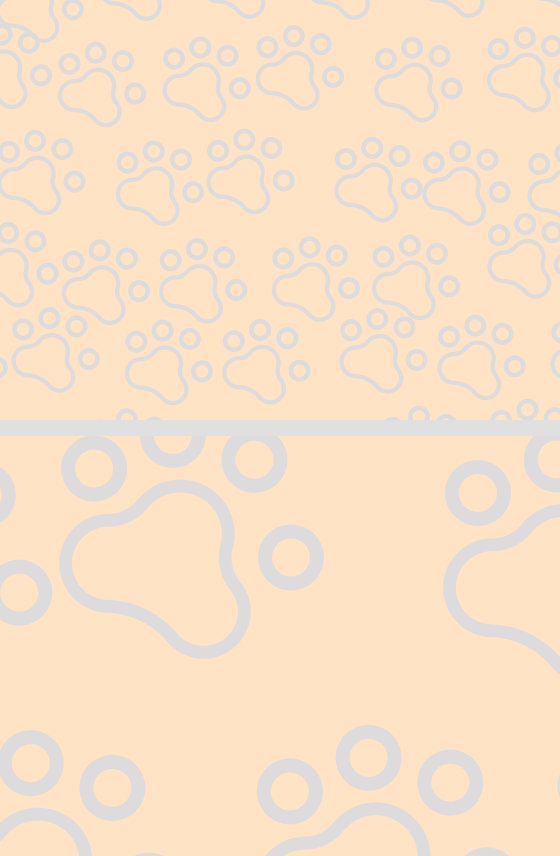
Top, the full canvas; bottom, a detail of the centre.
This pattern is drawn by a WebGL 1 fragment shader. Its source:

```glsl
precision highp float;

uniform vec2 u_resolution;

vec2 hash2(vec2 p) {
    vec2 q = vec2(dot(p, vec2(127.1, 311.7)), dot(p, vec2(269.5, 183.3)));
    return fract(sin(q) * 43758.5453);
}

float cross2(vec2 a, vec2 b) {
    return a.x * b.y - a.y * b.x;
}

// True inside a counter-clockwise triangle
bool inTriangle(vec2 p, vec2 a, vec2 b, vec2 c) {
    return cross2(b - a, p - a) > 0.0
        && cross2(c - b, p - b) > 0.0
        && cross2(a - c, p - c) > 0.0;
}

// Joins two lobes (xy centre, z radius) by a concave arc left of a -> b
float fillet(float d, vec2 p, vec3 a, vec3 b, float radius) {
    float span = distance(a.xy, b.xy);
    float ra = a.z + radius;
    float rb = b.z + radius;
    float along = (ra * ra - rb * rb + span * span) / (2.0 * span);
    vec2 dir = (b.xy - a.xy) / span;
    vec2 center = a.xy + dir * along + vec2(-dir.y, dir.x) * sqrt(ra * ra - along * along);
    return inTriangle(p, a.xy, b.xy, center) ? radius - distance(p, center) : d;
}

float lobe(vec2 p, vec3 c) {
    return distance(p, c.xy) - c.z;
}

// Three-lobed pad
float pad(vec2 p) {
    vec3 left = vec3(-34.0, 2.0, 29.5);
    vec3 top = vec3(15.0, 22.0, 33.0);
    vec3 low = vec3(31.0, -31.0, 28.0);
    float d = min(lobe(p, left), min(lobe(p, top), lobe(p, low)));
    d = fillet(d, p, left, top, 30.0);
    d = fillet(d, p, top, low, 30.0);
    d = fillet(d, p, low, left, 60.0);
    return inTriangle(p, left.xy, low.xy, top.xy) ? -20.0 : d;
}

// Distance to the outlined paw: pad and four round toes
float paw(vec2 p) {
    float toes = min(min(lobe(p, vec3(-44.0, 67.0, 17.8)), lobe(p, vec3(10.0, 90.0, 17.8))),
                     min(lobe(p, vec3(66.0, 73.0, 17.8)), lobe(p, vec3(91.0, 6.0, 17.8))));
    return min(abs(toes) - 4.8, abs(pad(p)) - 4.4);
}

void main() {
    // The canvas is 864 units high
    float unitsPerPixel = 864.0 / u_resolution.y;
    vec2 p = gl_FragCoord.xy * unitsPerPixel;
    vec2 cell = vec2(216.0, 192.0);

    // Jittered paws in shifted rows
    float d = 1000.0;
    for (int j = -1; j <= 1; j++) {
        float row = floor(p.y / cell.y) + float(j);
        float shift = 0.45 * row;
        float column = floor(p.x / cell.x - shift);
        for (int i = -1; i <= 1; i++) {
            vec2 id = vec2(column + float(i), row);
            vec2 jitter = (hash2(id + 3.0) - 0.5) * vec2(54.0, 66.0);
            vec2 center = (id + vec2(0.5 + shift, 0.5)) * cell + jitter;
            d = min(d, paw(p - center));
        }
    }

    vec3 cream = vec3(1.0, 0.89, 0.77);
    vec3 paleGrey = vec3(0.865, 0.86, 0.86);
    float ink = 1.0 - smoothstep(-0.7, 0.7, d / unitsPerPixel);
    gl_FragColor = vec4(mix(cream, paleGrey, ink), 1.0);
}
```
